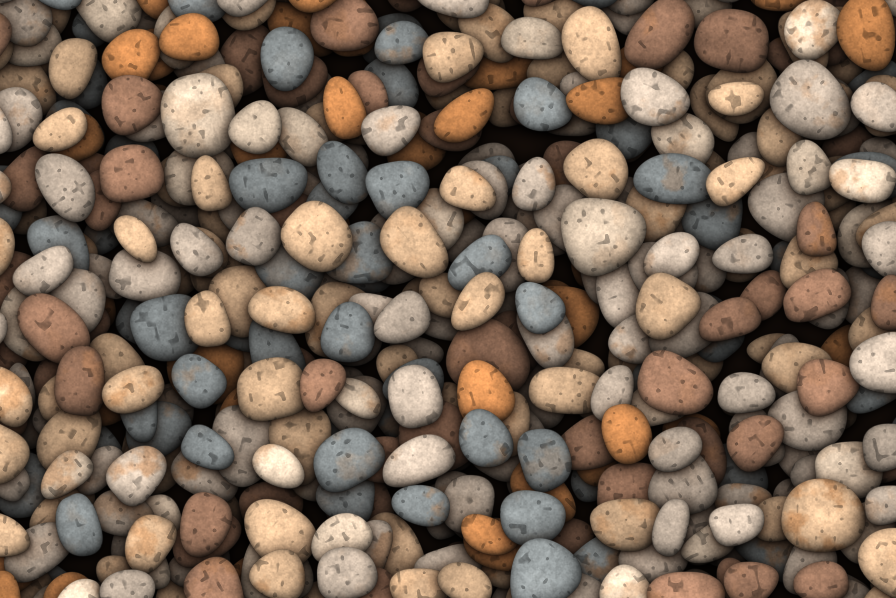
Write a WebGL 1 fragment shader that draws this texture.

```glsl
precision highp float;
// A bed of smooth river pebbles in beige, tan, ochre and slate under soft light.
// Jittered grids of rounded, egg-shaped stones are painted from the bottom layer
// to the top; each stone casts a contact shadow on whatever lies below it.

uniform vec2 u_resolution;

const float PI = 3.14159265;
const float CELL = 0.114;          // grid spacing in canvas heights
const int LAYERS = 4;
const vec3 GAP = vec3(0.10, 0.065, 0.045);
const vec3 BEIGE = vec3(0.76, 0.69, 0.62);
const vec3 TAN = vec3(0.82, 0.68, 0.54);
const vec3 CREAM = vec3(0.88, 0.79, 0.69);
const vec3 SLATE = vec3(0.52, 0.54, 0.54);
const vec3 OCHRE = vec3(0.76, 0.51, 0.31);
const vec3 BROWN = vec3(0.60, 0.45, 0.36);
const vec3 LIGHT = vec3(-0.15, 0.45, 0.88);

vec3 hash3(vec2 p) {
  vec3 h = fract(p.xyx * vec3(0.1031, 0.1030, 0.0973));
  h += dot(h, h.yxz + 33.33);
  return fract((h.xxy + h.yzz) * h.zyx);
}

float noise(vec2 p) {
  vec2 i = floor(p), f = fract(p);
  f = f * f * (3.0 - 2.0 * f);
  float low = mix(hash3(i).x, hash3(i + vec2(1.0, 0.0)).x, f.x);
  float high = mix(hash3(i + vec2(0.0, 1.0)).x, hash3(i + 1.0).x, f.x);
  return mix(low, high, f.y);
}

float fbm(vec2 p) {
  float sum = 0.0, amp = 0.5;
  for (int i = 0; i < 4; i++) {
    sum += amp * noise(p);
    p = p * 2.1 + 17.3;
    amp *= 0.5;
  }
  return sum / 0.9375;
}

mat2 rotation(float a) {
  return mat2(cos(a), sin(a), -sin(a), cos(a));
}

vec3 stoneColor(float pick) {
  if (pick < 0.30) return BEIGE;
  if (pick < 0.55) return TAN;
  if (pick < 0.63) return CREAM;
  if (pick < 0.77) return SLATE;
  if (pick < 0.87) return OCHRE;
  return BROWN;
}

// Maps a stone to a unit disc, with an egg-like taper and a slight wobble.
vec2 toUnitStone(vec2 v, vec2 radii, vec3 form) {
  v /= radii;
  v.y /= 1.0 + 0.36 * (form.x - 0.5) * clamp(v.x, -1.5, 1.5);
  float angle = atan(v.y, v.x + 0.0001);
  return v * (1.0 + 0.045 * sin(3.0 * angle + 2.0 * PI * form.y));
}

// Mottled mineral surface: cloudy tone, rusty stains, fine grain and pits.
vec3 stoneSurface(vec2 v, vec3 look) {
  vec2 p = v + 9.0 * look.yz;
  float cloud = fbm(p * 32.0);
  float grain = noise(p * 190.0) + noise(p * 370.0) - 1.0;
  float stain = smoothstep(0.52, 0.75, fbm(p * 24.0 + 40.0));
  vec3 color = stoneColor(look.x) * mix(0.87, 1.12, look.y);
  color = mix(color, OCHRE * 0.9, stain * 0.6 * look.z * look.z);
  color *= 1.0 + 0.32 * (cloud - 0.5) + 0.11 * grain;
  return color * (1.0 - 0.3 * smoothstep(0.78, 0.92, noise(p * 95.0)));
}

float stoneShade(vec2 outward, float r) {
  float slope = pow(min(r, 1.0), 1.3);
  vec3 normal = vec3(outward * slope, sqrt(1.0 - slope * slope));
  float lit = smoothstep(-0.5, 0.95, dot(normal, LIGHT));
  return mix(0.36, 1.1, lit) * (1.0 - 0.27 * pow(min(r, 1.0), 7.0));
}

// Paints one stone and its shadow over the colour below.
vec3 paintStone(vec3 below, vec2 offset, vec2 id, float depthTone, float pixel) {
  vec3 form = hash3(id + 11.7), size = hash3(id + 57.1), look = hash3(id + 93.9);
  float major = CELL * mix(0.40, 0.62, size.x * size.x * 0.6 + size.x * 0.4);
  vec2 radii = major * vec2(1.0, mix(0.58, 0.92, size.y));
  float turn = 2.0 * size.z - 1.0;
  mat2 spin = rotation(0.5 * PI * turn * (0.65 + 0.35 * turn * turn));
  vec2 local = offset * spin;
  vec2 unit = toUnitStone(local, radii, form);
  float power = mix(2.0, 2.6, form.z);
  vec2 bulge = pow(abs(unit) + 0.0001, vec2(power));
  float r = pow(bulge.x + bulge.y, 1.0 / power);
  vec2 gradient = unit / radii;
  float steep = max(length(gradient), 0.001);
  float d = r * (r - 1.0) / steep;
  if (r < 0.5) d = -0.25 * radii.y;
  vec2 outward = spin * (gradient / steep);

  float shadow = (0.56 - 0.20 * outward.y) * exp(-max(d, 0.0) / 0.011);
  vec3 color = below * (1.0 - shadow * vec3(0.95, 1.0, 1.03));
  float cover = 1.0 - smoothstep(-pixel, pixel, d);
  if (cover > 0.0) {
    vec3 stone = stoneSurface(local, look) * stoneShade(outward, r) * depthTone;
    color = mix(color, stone, cover);
  }
  return color;
}

void main() {
  vec2 p = gl_FragCoord.xy / u_resolution.y;
  float pixel = 0.8 / u_resolution.y;
  vec3 color = GAP;
  for (int layer = 0; layer < LAYERS; layer++) {
    float level = float(layer);
    vec2 shift = 0.5 * vec2(mod(level, 2.0), floor(level * 0.5));
    vec2 grid = rotation(0.35 + 0.4 * level) * p / CELL + shift;
    for (int j = -1; j <= 1; j++) {
      for (int i = -1; i <= 1; i++) {
        vec2 cell = floor(grid) + vec2(float(i), float(j));
        vec2 id = cell + 71.0 * (level + 1.0);
        vec3 place = hash3(id);
        if (level > 0.5 && place.z < 0.13) continue;
        vec2 center = cell + 0.5 + 0.5 * (place.xy - 0.5);
        vec2 offset = (grid - center) * rotation(0.35 + 0.4 * level) * CELL;
        color = paintStone(color, offset, id, mix(0.74, 1.03, level / 3.0), pixel);
      }
    }
  }
  gl_FragColor = vec4(clamp(color, 0.0, 1.0), 1.0);
}
```
